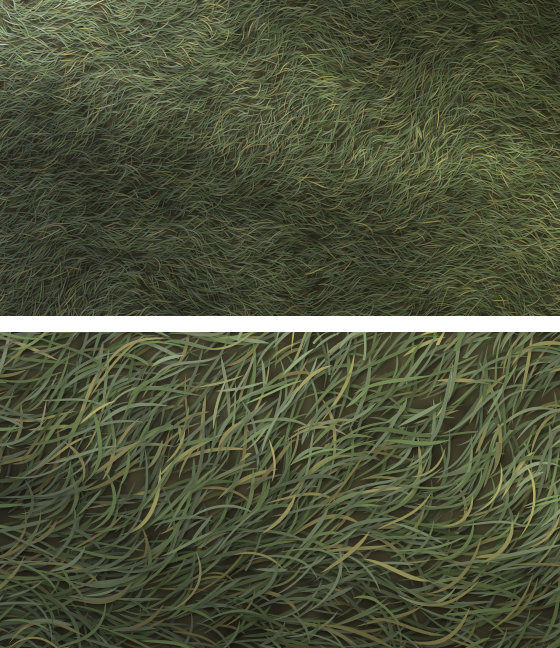
Top: the whole. Bottom: its middle third, enlarged.
Give the GLSL for this texture, as a Shadertoy shader.

```glsl
// Windswept matted grass: layered thin blades combed by a flow field under uneven light.

// Lengths are in canvas heights, angles in radians.
const int   LAYERS       = 20;
const float CELL         = 0.050;
const float BLADE_REACH  = 0.046;  // longest half length
const float BLADE_WIDTH  = 0.0018; // half width at the middle
const float FLOW_TILT    = 0.22;
const float FLOW_SWIRL   = 2.3;
const float ANGLE_SPREAD = 1.1;
const float BEND         = 0.5;
const float SHADOW       = 0.20;
const float TONE_LOW     = 0.52;
const float TONE_HIGH    = 1.36;
const vec3  SOIL         = vec3(0.22, 0.21, 0.15);
const vec3  GREEN        = vec3(0.33, 0.39, 0.25);
const vec3  GREY_GREEN   = vec3(0.36, 0.40, 0.32);
const vec3  STRAW        = vec3(0.47, 0.45, 0.29);
const vec3  COOL_TINT    = vec3(1.00, 1.00, 1.07);
const vec3  WARM_TINT    = vec3(1.00, 1.00, 0.88);

vec4 hash4(vec3 p) {
    vec4 q = fract(p.xyzx * vec4(0.1031, 0.1030, 0.0973, 0.1099));
    q += dot(q, q.wzxy + 33.33);
    return fract((q.xxyz + q.yzzw) * q.zywx);
}

float noise(vec2 p) {
    vec2 i = floor(p), f = fract(p);
    f = f * f * (3.0 - 2.0 * f);
    float a = hash4(vec3(i, 7.0)).x;
    float b = hash4(vec3(i + vec2(1, 0), 7.0)).x;
    float c = hash4(vec3(i + vec2(0, 1), 7.0)).x;
    float d = hash4(vec3(i + vec2(1, 1), 7.0)).x;
    return mix(mix(a, b, f.x), mix(c, d, f.x), f.y);
}

// Prevailing blade direction.
float flowAngle(vec2 p) {
    float broad = noise(p * 3.7 + 20.0) - 0.5;
    float fine = noise(p * 9.0 + 50.0) - 0.5;
    return FLOW_TILT + FLOW_SWIRL * (0.6 * broad + 0.5 * fine);
}

// Bright diagonal band, a glowing upper left corner and soft clumps.
float lightAt(vec2 uv, vec2 p) {
    float across = uv.y - (1.0 - 0.62 * uv.x);
    float band = exp(-across * across / 0.06);
    vec2 corner = uv - vec2(0.08, 1.0);
    float glow = exp(-9.0 * dot(corner, corner));
    float clumps = 0.6 * noise(p * vec2(5.0, 8.0)) + 0.4 * noise(p * vec2(13.0, 20.0) + 9.0);
    float base = 0.75 + 0.40 * band + 0.32 * glow + 0.14 * uv.x * (1.0 - uv.y);
    return base * (0.78 + 0.44 * clumps);
}

// Lays one blade and its soft shadow over the colour below.
vec3 layBlade(vec3 below, vec2 offset, float angle, vec4 shape, vec4 look, float depth, float px) {
    float c = cos(angle), s = sin(angle);
    vec2 q = vec2(c * offset.x + s * offset.y, c * offset.y - s * offset.x);
    float reach = BLADE_REACH * mix(0.35, 1.0, shape.z);
    float along = abs(q.x) / reach;
    if (along > 1.0) return below;

    float side = q.y - BEND * (look.x - 0.5) * q.x * q.x / reach;
    float width = BLADE_WIDTH * mix(0.6, 1.2, look.y) * (1.0 - along * along * along);
    float drawn = max(width, 0.5 * px);
    float cover = clamp((drawn - abs(side)) / px + 0.5, 0.0, 1.0) * width / drawn;
    float shade = 1.0 - smoothstep(0.0, 3.0 * BLADE_WIDTH, abs(side + BLADE_WIDTH));

    vec3 hue = mix(GREEN, GREY_GREEN, smoothstep(0.2, 0.6, look.z));
    hue = mix(hue, STRAW, smoothstep(0.76, 0.9, look.z));
    float tone = mix(TONE_LOW, TONE_HIGH, 0.5 * (depth + look.w));
    below *= 1.0 - SHADOW * shade * (1.0 - along);
    return mix(below, hue * tone, cover);
}

void mainImage(out vec4 fragColor, in vec2 fragCoord) {
    vec2 uv = fragCoord / iResolution.xy;
    vec2 p = fragCoord / iResolution.y;
    float px = 1.0 / iResolution.y;
    float flow = flowAngle(p);
    float density = 0.72 + 0.5 * noise(p * vec2(6.0, 10.0) + 80.0);
    vec3 color = SOIL * (0.7 + 0.5 * noise(p * 60.0));

    // Blades from the ground up, one per jittered cell and layer.
    for (int i = 0; i < LAYERS; i++) {
        float layer = float(i);
        float depth = layer / float(LAYERS - 1);
        vec2 grid = p / CELL + hash4(vec3(layer, 3.0, 11.0)).xy * 40.0;
        vec2 home = floor(grid);
        for (int y = -1; y <= 1; y++)
        for (int x = -1; x <= 1; x++) {
            vec2 cell = home + vec2(x, y);
            vec4 shape = hash4(vec3(cell, layer + 17.0));
            vec4 look = hash4(vec3(cell, layer + 71.0));
            if (fract(shape.w * 7.0 + look.y) > density) continue;
            float angle = flow + ANGLE_SPREAD * (shape.w + look.x - 1.0);
            color = layBlade(color, (grid - cell - shape.xy) * CELL, angle, shape, look, depth, px);
        }
    }

    color *= lightAt(uv, p) * mix(COOL_TINT, WARM_TINT, uv.x);
    fragColor = vec4(clamp(color, 0.0, 1.0), 1.0);
}
```
